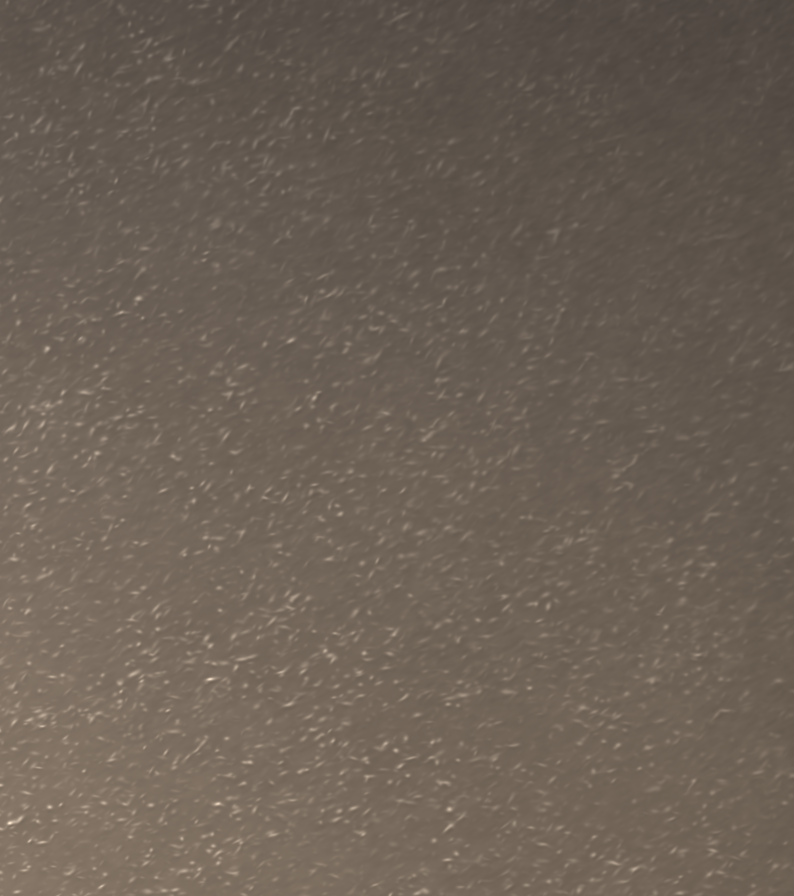
This texture is drawn by a Shadertoy shader. Its source:

```glsl
// Brushed, dusty brown-grey surface lit from the lower left.
// A soft light gradient carries slanted fine grain and clustered pale flecks,
// scattered as stretched Gaussian spots over several jittered grids.

vec3 hash3(vec2 p) {
    vec3 q = fract(vec3(p.xyx) * vec3(0.1031, 0.1030, 0.0973));
    q += dot(q, q.yxz + 33.33);
    return fract((q.xxy + q.yzz) * q.zyx);
}

float valueNoise(vec2 p) {
    vec2 cell = floor(p), f = fract(p);
    f = f * f * (3.0 - 2.0 * f);
    float low = mix(hash3(cell).x, hash3(cell + vec2(1, 0)).x, f.x);
    float high = mix(hash3(cell + vec2(0, 1)).x, hash3(cell + vec2(1, 1)).x, f.x);
    return mix(low, high, f.y);
}

vec2 rotate(vec2 p, float angle) {
    float c = cos(angle), s = sin(angle);
    return vec2(c * p.x + s * p.y, c * p.y - s * p.x);
}

// One grid of flecks: bright strokes with a very faint shadow below each.
float fleckLayer(vec2 p, float scale, float seed, float slant, float blur) {
    float sum = 0.0;
    vec2 home = floor(p * scale);
    for (int y = -1; y <= 1; y++)
    for (int x = -1; x <= 1; x++) {
        vec2 cell = home + vec2(x, y);
        vec3 place = hash3(cell + seed);
        vec3 shape = hash3(cell + seed + 57.3);
        vec2 center = (cell + place.xy) / scale;
        float cluster = smoothstep(0.3, 0.85, valueNoise(center * 24.0 + seed));
        float strength = pow(place.z, 3.0) * (0.22 + 0.95 * cluster);
        vec2 size = vec2(mix(0.0024, 0.0062, shape.x * shape.x),
                         mix(0.0014, 0.0023, shape.y)) * blur;
        vec2 d = rotate(p - center, slant + (shape.z - 0.5) * 1.2);
        vec2 lit = d / size;
        vec2 shade = (d + vec2(0.0, 0.0034)) / (size * 1.2);
        sum += strength * (exp(-dot(lit, lit)) - 0.1 * exp(-dot(shade, shade)));
    }
    return sum;
}

void mainImage(out vec4 fragColor, in vec2 fragCoord) {
    vec2 uv = fragCoord / iResolution.xy;
    vec2 p = fragCoord / iResolution.y;

    // Broad light: bright lower left, dim upper right, cooler at the top
    float rise = pow(uv.y, 1.4);
    float tone = mix(mix(0.522, 0.424, uv.x), mix(0.356, 0.308, uv.x), rise);
    tone += 0.022 * (valueNoise(p * 4.0 + 3.0) - 0.5);
    vec3 tint = mix(vec3(1.0, 0.885, 0.770), vec3(1.0, 0.900, 0.820), rise);

    // Slanted grain, steeper toward the top
    float slant = mix(0.28, 0.72, uv.y);
    vec2 along = rotate(p, 0.5);
    float grain = valueNoise(along * vec2(75.0, 210.0)) - 0.5;
    grain += 0.5 * (valueNoise(along * vec2(150.0, 300.0) + 40.0) - 0.5);
    float mottle = valueNoise(p * 38.0 + 11.0) - 0.5;
    tone += 0.024 * grain + 0.014 * mottle;

    // Flecks, softer and fainter toward the upper right
    float distanceFade = clamp(0.55 * uv.x + 0.55 * uv.y, 0.0, 1.0);
    float blur = mix(0.9, 1.45, distanceFade);
    vec2 bend = vec2(valueNoise(p * 110.0), valueNoise(p * 110.0 + 70.0)) - 0.5;
    vec2 warped = p + 0.0022 * bend;
    float flecks = 0.0;
    for (int i = 0; i < 4; i++) {
        float layer = float(i);
        flecks += fleckLayer(warped, 58.0 + 7.0 * layer, 19.7 * layer, slant, blur);
    }
    float glow = mix(0.28, 0.055, smoothstep(0.05, 1.0, distanceFade));

    vec3 color = tone * tint + flecks * glow * vec3(1.0, 0.94, 0.86);
    fragColor = vec4(clamp(color, 0.0, 1.0), 1.0);
}
```
